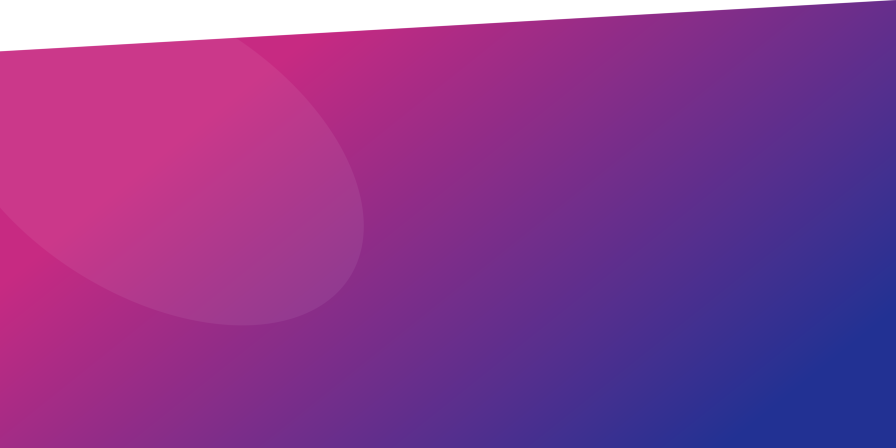
This background is drawn by a Shadertoy shader. Its source:

```glsl
// Diagonal pink-to-blue gradient panel with a slanted white top and a pale tilted ellipse.

// Approximate signed distance to an axis-aligned ellipse
float ellipseDistance(vec2 p, vec2 radii) {
    float k = length(p / radii);
    return k * (k - 1.0) / max(length(p / (radii * radii)), 1e-4);
}

// Antialiased coverage, 1 where the distance is negative
float coverage(float dist, float pixel) {
    return 1.0 - smoothstep(-0.7 * pixel, 0.7 * pixel, dist);
}

void mainImage(out vec4 fragColor, in vec2 fragCoord) {
    // Canvas spans 2 x 1 units
    vec2 p = fragCoord / iResolution.xy * vec2(2.0, 1.0);
    float pixel = 1.0 / iResolution.y;

    // Diagonal gradient, flat beyond both ends
    vec3 pink = vec3(0.78, 0.165, 0.51);
    vec3 blue = vec3(0.133, 0.192, 0.576);
    float blend = clamp((0.8 * p.x + 1.0 - p.y - 0.638) / 1.654, 0.0, 1.0);
    vec3 color = mix(pink, blue, blend);

    // Translucent ellipse, long axis falling to the right
    float tilt = -0.563;
    vec2 q = p - vec2(0.341, 0.659);
    q = vec2(cos(tilt) * q.x + sin(tilt) * q.y, cos(tilt) * q.y - sin(tilt) * q.x);
    color = mix(color, vec3(1.0), 0.065 * coverage(ellipseDistance(q, vec2(0.52, 0.316)), pixel));

    // White wedge above the slanted top edge
    float topEdge = 0.8854 + 0.0573 * p.x;
    color = mix(color, vec3(1.0), coverage(topEdge - p.y, pixel));

    fragColor = vec4(color, 1.0);
}
```
